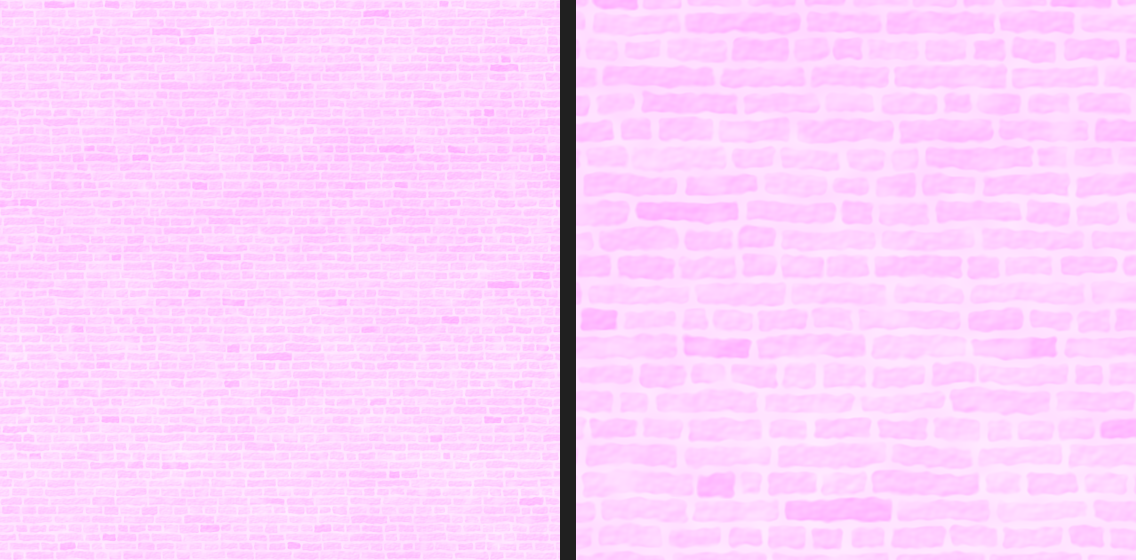
Left, the full canvas; right, a detail of the centre.
Give the GLSL for this texture, as a Shadertoy shader.

```glsl
// A painted, weathered wall of thin pink bricks: courses of long bricks alternate
// with courses of mostly half bricks. Each brick is a rounded box with jittered
// joints; periodic gradient noise adds wavy beds, rough faces and smeared mortar.

#define ROWS 62.0           // courses up the canvas (even)
#define PAIRS 17.0          // long bricks, or pairs of halves, per course
#define JOINT 0.13          // half width of the mortar, in course heights
#define JITTER 0.30         // wander of the upright joints, in long bricks
#define BRICK_TONE 0.805
#define MORTAR_TONE 0.882
#define BRICK_VARIATION 0.050
#define DARK_BRICKS 0.035   // share of strongly tinted bricks
#define ROUGHNESS 0.062

const float TAU = 6.28318;

float hash(vec2 p) {
    vec3 q = fract(p.xyx * vec3(0.1031, 0.1030, 0.0973));
    q += dot(q, q.yzx + 33.33);
    return fract((q.x + q.y) * q.z);
}

// Gradient noise on a lattice that wraps after 'period' cells.
float cornerSlope(vec2 cell, vec2 offset, vec2 period) {
    float angle = TAU * hash(mod(cell, period) + 7.0);
    return dot(vec2(cos(angle), sin(angle)), offset);
}

float noise(vec2 uv, vec2 period) {
    vec2 p = uv * period, i = floor(p), f = p - i;
    vec2 u = f * f * f * (f * (f * 6.0 - 15.0) + 10.0);
    vec2 e = vec2(1.0, 0.0);
    return mix(mix(cornerSlope(i, f, period), cornerSlope(i + e, f - e, period), u.x),
               mix(cornerSlope(i + e.yx, f - e.yx, period),
                   cornerSlope(i + 1.0, f - 1.0, period), u.x), u.y);
}

float roughHeight(vec2 uv) {
    return noise(uv, vec2(110.0, 150.0)) + 0.6 * noise(uv, vec2(210.0, 260.0));
}

// Position of an upright joint in its course.
float jointAt(float i, float row) {
    return i + JITTER * (hash(vec2(mod(i, PAIRS), row + 80.0)) - 0.5);
}

float roundedBox(vec2 p, vec2 halfSize, float radius) {
    vec2 q = abs(p) - halfSize + radius;
    return length(max(q, 0.0)) + min(max(q.x, q.y), 0.0) - radius;
}

// Returns signed distance in course heights, height within the course, brick id.
vec4 brickAt(vec2 uv) {
    float y = uv.y * ROWS + 0.22 * noise(uv, vec2(26.0, 31.0));
    float row = mod(floor(y), ROWS);
    float halves = mod(row, 2.0);
    float x = uv.x * PAIRS + 0.25 * halves + 0.6 * hash(vec2(row, 3.0));

    float i = floor(x);
    if (x < jointAt(i, row)) i -= 1.0;
    else if (x > jointAt(i + 1.0, row)) i += 1.0;
    float left = jointAt(i, row), right = jointAt(i + 1.0, row);
    vec2 id = vec2(mod(i, PAIRS), row);

    // Cut most bricks of the half courses, and a few of the long ones.
    if (hash(id + 170.0) < mix(0.14, 0.82, halves)) {
        float cut = mix(left, right, mix(0.38, 0.62, hash(id + 230.0)));
        if (x < cut) right = cut;
        else { left = cut; id.x += 40.0; }
    }

    float aspect = ROWS / PAIRS;
    float v = fract(y) - 0.5;
    vec2 p = vec2((x - 0.5 * (left + right)) * aspect, v);
    float gap = JOINT + 0.07 * (hash(id + 310.0) - 0.5);
    vec2 halfSize = vec2(0.5 * (right - left) * aspect, 0.5) - gap;
    return vec4(roundedBox(p, halfSize, 0.16), v, id);
}

void mainImage(out vec4 fragColor, in vec2 fragCoord) {
    vec2 uv = fragCoord / iResolution.xy;
    float pixel = ROWS / iResolution.y;

    // Chipped outline of the brick.
    vec4 brick = brickAt(uv);
    float d = brick.x + 0.13 * noise(uv, vec2(130.0, 150.0));
    float soft = 0.05 + 0.6 * pixel;
    float face = 1.0 - smoothstep(-soft, soft, d);

    // Brick tint, with a few much deeper ones.
    float tint = BRICK_TONE + BRICK_VARIATION * (hash(brick.zw + 410.0) - 0.5);
    tint -= 0.065 * step(hash(brick.zw + 530.0), DARK_BRICKS);

    // Side-lit rough face, and a shaded rim along the lower edge.
    float relief = roughHeight(uv) - roughHeight(uv + vec2(-0.0012, 0.0016));
    float rim = smoothstep(-0.22, -0.04, d) * smoothstep(0.15, -0.3, brick.y);
    tint += ROUGHNESS * relief - 0.022 * rim;

    // Mortar, smeared over the bricks in places.
    float mortar = MORTAR_TONE + 0.035 * noise(uv, vec2(60.0, 90.0));
    float smear = smoothstep(0.05, 0.6, noise(uv + 0.31, vec2(38.0, 54.0)));
    float tone = mix(mortar, tint, face * (1.0 - 0.65 * smear));

    // Broad fading: paler low down, deeper near the top, with soft blotches.
    tone += 0.014 * cos(TAU * (uv.y - 0.2));
    tone += 0.025 * noise(uv, vec2(5.0, 9.0)) + 0.025 * noise(uv, vec2(14.0, 30.0));

    fragColor = vec4(1.0, clamp(tone, 0.66, 0.96), 1.0, 1.0);
}
```
